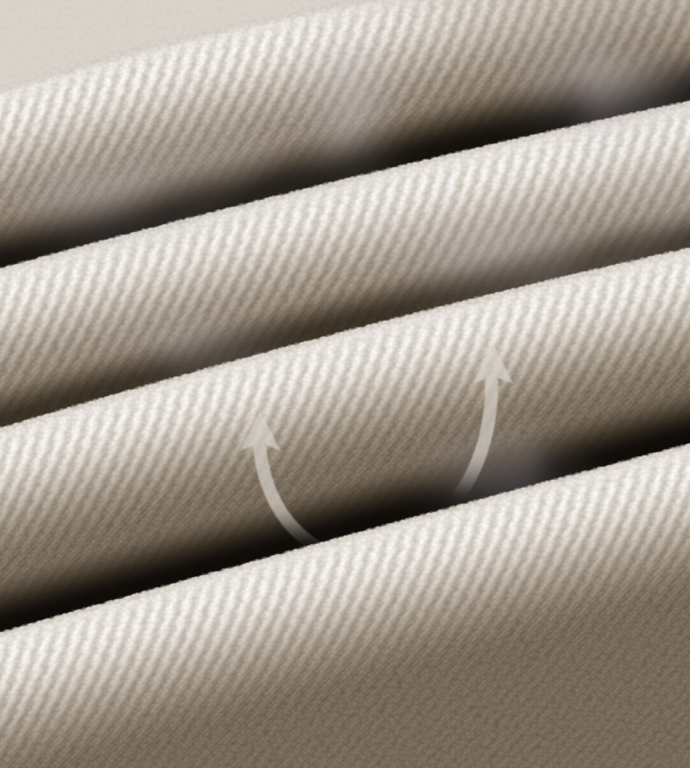
Give the GLSL for this texture, as a WebGL 1 fragment shader.

```glsl
precision highp float;
uniform vec2 u_resolution;

const float TAU = 6.28319;
const float ASPECT = 0.8984;

vec2 hash2(vec2 cell) {
  vec2 q = vec2(dot(cell, vec2(127.1, 311.7)), dot(cell, vec2(269.5, 183.3)));
  return fract(sin(q) * 43758.55);
}

// Distance to the nearest scattered cell centre
float cellular(vec2 p) {
  vec2 cell = floor(p);
  vec2 local = fract(p);
  float nearest = 1.0;
  for (int j = -1; j <= 1; j++) {
    for (int i = -1; i <= 1; i++) {
      vec2 offset = vec2(float(i), float(j));
      nearest = min(nearest, length(offset + hash2(cell + offset) - local));
    }
  }
  return nearest;
}

float wisps(vec2 p) {
  float a = sin(p.x * 21.0 + 3.0 * sin(p.y * 13.0));
  float b = sin(p.x * 38.0 - p.y * 27.0 + 2.0 * a);
  return 0.5 + 0.28 * a + 0.2 * b;
}

float crest(float x, float base, float slope, float bend) {
  return base + slope * x - bend * x * x;
}

vec3 clothColor(float tone) {
  float t = clamp(tone, 0.0, 1.0);
  return vec3(t) - vec3(0.0, 0.05, 0.11) * 4.0 * t * (1.0 - t);
}

// Ribs lean further left as the cloth rolls away from its crest
float ribs(float x, float depth) {
  float across = x + 0.22 * depth + 1.4 * depth * depth;
  float wobble = 0.35 * sin(depth * 310.0 + x * 47.0);
  float broad = sin(across * TAU / 0.0205 + wobble);
  float fine = sin((across + depth * 0.7) * TAU / 0.0102);
  float lower = smoothstep(0.09, 0.2, depth);
  return mix(broad, 0.5 * broad + 0.35 * fine, lower);
}

float foldTone(float x, float depth, float gap, float lowTone, float reach,
               float shadowWidth, float shadowTone, float grain) {
  float tone = mix(0.9, lowTone, smoothstep(0.025, reach, depth));
  tone -= 0.07 * (1.0 - smoothstep(0.0, 0.012, depth));
  float relief = smoothstep(0.0, 0.035, depth) * (1.0 - 0.55 * smoothstep(0.1, 0.24, depth));
  tone += 0.065 * relief * ribs(x, depth) + grain;
  return tone * mix(shadowTone, 1.0, smoothstep(0.008, shadowWidth, gap));
}

vec3 layFold(vec3 below, float tone, float depth, float blur) {
  return mix(below, clothColor(tone), smoothstep(-blur, blur, depth));
}

float steam(vec2 p, vec2 center, vec2 radius) {
  vec2 q = (p - center) / radius;
  return exp(-dot(q, q) * 1.4) * (0.55 + 0.6 * wisps(p));
}

// Curved shaft, sampled as short segments
float curveDistance(vec2 p, vec2 a, vec2 b, vec2 c) {
  float nearest = 1.0;
  vec2 previous = a;
  for (int i = 1; i <= 12; i++) {
    float t = float(i) / 12.0;
    vec2 next = mix(mix(a, b, t), mix(b, c, t), t);
    vec2 span = next - previous;
    float h = clamp(dot(p - previous, span) / dot(span, span), 0.0, 1.0);
    nearest = min(nearest, length(p - previous - span * h));
    previous = next;
  }
  return nearest;
}

float arrow(vec2 p, vec2 tip, vec2 bend, vec2 tail, float blur) {
  vec2 neck = tip - vec2(0.002, 0.04);
  float shaft = curveDistance(p, neck, bend, tail) - 0.0085;
  float drop = tip.y - p.y;
  float side = abs(p.x - tip.x);
  float head = max(side * 0.9 - drop * 0.44, drop - 0.043 - side * 0.35);
  float shape = 1.0 - smoothstep(-blur, blur, min(shaft, head));
  return shape * smoothstep(tail.y - 0.01, tail.y + 0.06, p.y);
}

void main() {
  vec2 p = gl_FragCoord.xy / u_resolution * vec2(ASPECT, 1.0);
  float blur = max(0.0022, 1.0 / u_resolution.y);
  float grain = 0.07 * (0.45 - cellular(p * vec2(150.0, 190.0)));
  float fuzz = grain * 0.03;

  // Depth below each crest, from the back fold to the front
  float d1 = crest(p.x, 0.885, 0.31, 0.135) - p.y;
  float d2 = crest(p.x, 0.651, 0.275, 0.036) - p.y + fuzz;
  float d3 = crest(p.x, 0.443, 0.30, 0.043) - p.y + fuzz;
  float d4 = crest(p.x, 0.177, 0.285, 0.013) - p.y + fuzz;

  // Folded cloth
  float back = foldTone(p.x, d1, -d2, 0.54, 0.18, 0.075, 0.16, grain);
  back *= 1.0 - 0.2 * smoothstep(0.4, 0.85, p.x);
  float upper = foldTone(p.x, d2, -d3, 0.54, 0.17, 0.06, 0.42, grain);
  float middle = foldTone(p.x, d3, -d4, 0.47, 0.19, 0.08, 0.12, grain);
  float front = foldTone(p.x, d4, 1.0, 0.46, 0.21, 0.08, 0.2, grain);
  vec3 color = clothColor(0.85 + 0.3 * grain);
  color = layFold(color, back, d1, 0.012);
  color = layFold(color, upper, d2, blur);

  // Steam behind and over the upper folds
  float haze = 0.42 * steam(p, vec2(0.45, 0.86), vec2(0.065, 0.09));
  haze += 0.42 * steam(p, vec2(0.79, 0.89), vec2(0.13, 0.07));
  haze += 0.38 * steam(p, vec2(0.14, 0.74), vec2(0.13, 0.07));
  haze += 0.22 * steam(p, vec2(0.30, 0.79), vec2(0.10, 0.07));
  haze += 0.40 * steam(p, vec2(0.67, 0.67), vec2(0.16, 0.065));
  haze += 0.30 * steam(p, vec2(0.86, 0.74), vec2(0.08, 0.06));
  haze += 0.24 * steam(p, vec2(0.25, 0.55), vec2(0.12, 0.045));
  color = mix(color, vec3(0.76, 0.73, 0.75), clamp(haze, 0.0, 0.7));

  color = layFold(color, middle, d3, blur);
  float lowHaze = 0.48 * steam(p, vec2(0.65, 0.385), vec2(0.09, 0.055));
  color = mix(color, vec3(0.72, 0.69, 0.71), lowHaze);
  color = layFold(color, front, d4, blur);

  // Rising air arrows
  float rising = arrow(p, vec2(0.339, 0.466), vec2(0.345, 0.33), vec2(0.412, 0.288), blur);
  rising = max(rising, arrow(p, vec2(0.642, 0.553), vec2(0.643, 0.42), vec2(0.598, 0.355), blur));
  color = mix(color, vec3(0.85, 0.83, 0.80), 0.68 * rising);

  gl_FragColor = vec4(color, 1.0);
}
```
